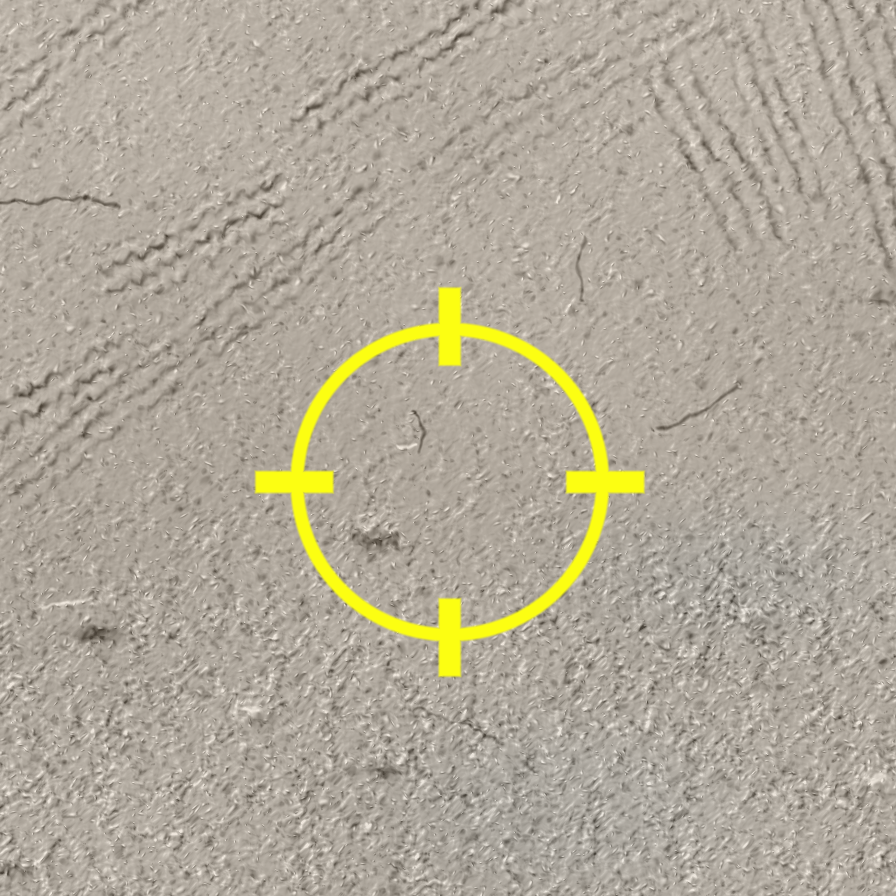
Write a three.js fragment shader that draws this texture.

```glsl
varying vec2 vUv;
#define SAND vec3(0.697, 0.664, 0.620)
#define SILT vec3(0.680, 0.662, 0.630)
#define MARKER vec3(0.99, 0.995, 0.07)
#define CENTRE vec2(0.502, 0.462)
#define RING vec2(0.1705, 0.0073)
#define TICK_RADIUS 0.1735
#define TICK_SIZE vec2(0.0435, 0.0122)
#define EDGE 0.002
#define GRAIN 0.27
#define GRIT 0.15
#define TREAD_DEPTH 0.17

vec3 hash3(vec2 p) {
  vec3 q = fract(p.xyx * vec3(0.1031, 0.1030, 0.0973));
  q += dot(q, q.yxz + 33.33);
  return fract((q.xxy + q.yzz) * q.zyx);
}
// Distance to the nearest scattered point
float cellular(vec2 p) {
  float nearest = 2.0;
  for (int j = -1; j <= 1; j++)
    for (int i = -1; i <= 1; i++) {
      vec2 c = floor(p) + vec2(i, j);
      nearest = min(nearest, length(c + hash3(c).xy - p));
    }
  return nearest;
}
// Slope shading, lit from the upper left
float relief(vec2 p) {
  vec2 sun = vec2(0.2, -0.28);
  return cellular(p + sun) - cellular(p - sun);
}
// Soft uneven chips, pale or dark, each with a shaded lower side
float chips(vec2 p, float density) {
  float light = 0.0;
  for (int j = -1; j <= 1; j++)
    for (int i = -1; i <= 1; i++) {
      vec2 c = floor(p) + vec2(i, j);
      vec3 h = hash3(c + 71.0), k = hash3(c + 193.0);
      float turn = 0.5 + (k.x - 0.5) * 2.4;
      vec2 axis = vec2(cos(turn), sin(turn)), d = p - c - h.xy;
      vec2 q = vec2(dot(d, axis), dot(d, vec2(-axis.y, axis.x)) * (1.1 + k.y));
      float size = 0.2 + 0.35 * k.z;
      float top = 1.0 - smoothstep(0.0, size, length(q));
      float under = 1.0 - smoothstep(0.0, size * 1.2, length(q + vec2(-0.1, 0.3)));
      light += step(h.z, density) * (top * mix(-0.7, 1.2, step(0.5, k.y)) - under * (1.0 - top));
    }
  return light;
}
// Along and across a path, with its length
vec3 pathSpace(vec2 p, vec2 a, vec2 b) {
  vec2 d = normalize(b - a), r = p - a;
  return vec3(dot(r, d), d.x * r.y - d.y * r.x, length(b - a));
}
float treads(vec2 p, vec2 a, vec2 b, float halfWidth, float spacing, float zigzag) {
  vec3 q = pathSpace(p, a, b);
  float fade = smoothstep(-0.02, 0.03, q.x) * smoothstep(-0.02, 0.03, q.z - q.x)
    * (1.0 - smoothstep(halfWidth * 0.6, halfWidth, abs(q.y)));
  float tooth = abs(fract(q.x * 45.0) - 0.5) * zigzag;
  float wave = sin((q.y + tooth) / spacing * 6.2832);
  return fade * (0.3 * wave - pow(0.5 - 0.5 * wave, 5.0));
}
float stroke(vec2 p, vec2 a, vec2 b, float bend) {
  vec3 q = pathSpace(p, a, b);
  float t = clamp(q.x / q.z, 0.0, 1.0);
  return 1.0 - smoothstep(0.0, 0.0035, length(vec2(q.x - t * q.z, q.y - bend * t * (1.0 - t) * 4.0)));
}
float blob(vec2 p, vec2 c, vec2 size) {
  vec2 d = (p - c) / size;
  return exp(-dot(d, d));
}
// Stone with a lit cap and a shadow to its lower right
float stone(vec2 p, vec2 c, float r, float cap, float shade) {
  return cap * blob(p, c, vec2(r, r * 0.7)) - shade * blob(p, c + vec2(0.4, -0.7) * r, vec2(r * 1.2, r * 0.6));
}
float tick(vec2 d) {
  vec2 q = abs(d) - TICK_SIZE;
  return max(q.x, q.y);
}
void main() {
  vec2 p = vUv;
  float lumps = cellular(p * 75.0 + 5.0) - 0.45, broken = smoothstep(0.15, 0.75, cellular(p * 26.0 + 9.0));
  vec2 w = p + 0.003 * sin(p.yx * vec2(37.0, 43.0)) + 0.0015 * sin(p.yx * 151.0 + 2.0) + 0.004 * lumps;

  // Broad tone and how gritty each area is
  float rough = 1.0 - smoothstep(0.22, 0.5, p.y + 0.03 * sin(p.x * 17.0));
  float clumps = blob(p, vec2(0.83, 0.34), vec2(0.1, 0.06)) + blob(p, vec2(0.42, 0.4), vec2(0.05, 0.025))
    + 0.6 * blob(p, vec2(0.63, 0.53), vec2(0.05, 0.06));
  float silt = blob(p, vec2(0.64, 0.1), vec2(0.18, 0.1)) + blob(p, vec2(0.82, 0.36), vec2(0.16, 0.08));
  float light = 0.012 * sin(p.x * 9.0 + 4.0 * p.y) * sin(p.y * 11.0 + 1.0)
    + 0.025 * smoothstep(0.5, 1.0, p.y) - 0.02 * blob(p, vec2(0.25, 0.42), vec2(0.3, 0.12));

  // Grain drawn out along the slope, busy in patches
  vec2 slope = vec2(0.82 * w.x + 0.57 * w.y, 0.82 * w.y - 0.57 * w.x);
  float busy = (0.3 + 0.25 * rough + 0.25 * clumps) * (0.55 + 0.9 * broken);
  float grain = relief(slope * vec2(75.0, 125.0)) + 0.8 * relief(w * 185.0) + 0.4 * relief(slope * vec2(30.0, 50.0));
  light += GRAIN * busy * grain * (0.7 + 0.6 * abs(grain));
  float density = 0.2 + 0.3 * rough + 0.3 * clumps;
  light += GRIT * (chips(w * 125.0, density) + chips(w * 70.0 + 17.0, density * 0.6));

  // Wheel tracks rising to the right, then steep ones at the right
  float marks = treads(w, vec2(0.33, 0.85), vec2(0.64, 1.05), 0.036, 0.022, 0.012)
    + treads(w, vec2(0.11, 0.675), vec2(0.32, 0.79), 0.04, 0.023, 0.015)
    + treads(w, vec2(-0.02, 0.52), vec2(0.15, 0.61), 0.036, 0.025, 0.015)
    + 0.7 * treads(w, vec2(0.0, 0.45), vec2(0.42, 0.78), 0.04, 0.021, 0.007)
    + 0.7 * treads(w, vec2(-0.03, 0.86), vec2(0.17, 1.02), 0.04, 0.022, 0.01)
    + 0.5 * treads(w, vec2(0.48, 0.81), vec2(0.8, 1.01), 0.05, 0.024, 0.009)
    + 0.8 * treads(w, vec2(0.75, 0.93), vec2(0.86, 0.72), 0.045, 0.026, 0.004)
    + 0.7 * treads(w, vec2(0.83, 0.97), vec2(0.91, 0.76), 0.035, 0.022, 0.004)
    + 0.7 * treads(w, vec2(0.92, 1.03), vec2(1.03, 0.7), 0.06, 0.025, 0.004);
  light += TREAD_DEPTH * marks * (0.2 + 0.6 * broken + 0.8 * smoothstep(-0.3, 0.3, lumps));

  // Twigs, cracks and pale straws
  light -= 0.28 * stroke(w, vec2(-0.01, 0.773), vec2(0.132, 0.768), 0.008);
  light -= 0.25 * stroke(w, vec2(0.466, 0.545), vec2(0.468, 0.499), 0.005);
  light -= 0.20 * stroke(w, vec2(0.655, 0.735), vec2(0.65, 0.665), -0.004);
  light -= 0.26 * stroke(w, vec2(0.735, 0.522), vec2(0.825, 0.567), -0.004);
  light -= 0.2 * broken * stroke(w, vec2(0.47, 0.212), vec2(0.6, 0.132), 0.008);
  light += 0.2 * stroke(w, vec2(0.045, 0.323), vec2(0.105, 0.327), 0.002);
  light += 0.24 * stroke(w, vec2(0.444, 0.502), vec2(0.463, 0.506), 0.0);

  // Larger stones and clods
  vec2 s = w + 0.012 * lumps;
  light += stone(s, vec2(0.285, 0.206), 0.013, 0.24, 0.2) + stone(s, vec2(0.42, 0.149), 0.014, 0.04, 0.3)
    + stone(s, vec2(0.098, 0.302), 0.017, 0.06, 0.34) + stone(s, vec2(0.415, 0.408), 0.018, 0.1, 0.34)
    + stone(s, vec2(0.83, 0.312), 0.013, 0.26, 0.25) + stone(s, vec2(0.982, 0.67), 0.01, -0.05, 0.25)
    + stone(s, vec2(0.973, 0.125), 0.013, 0.27, 0.15) + stone(s, vec2(0.012, 0.04), 0.013, 0.05, 0.3);
  vec3 colour = mix(SAND, SILT, clamp(silt + 0.25 * rough, 0.0, 1.0)) + clamp(light, -0.4, 0.24);

  // Ring with four crossing ticks
  vec2 d = p - CENTRE;
  float shape = abs(length(d) - RING.x) - RING.y;
  shape = min(shape, tick(vec2(abs(d.x) - TICK_RADIUS, d.y)));
  shape = min(shape, tick(vec2(abs(d.y) - TICK_RADIUS, d.x)));
  gl_FragColor = vec4(mix(colour, MARKER, 1.0 - smoothstep(-EDGE, EDGE, shape)), 1.0);
}
```
